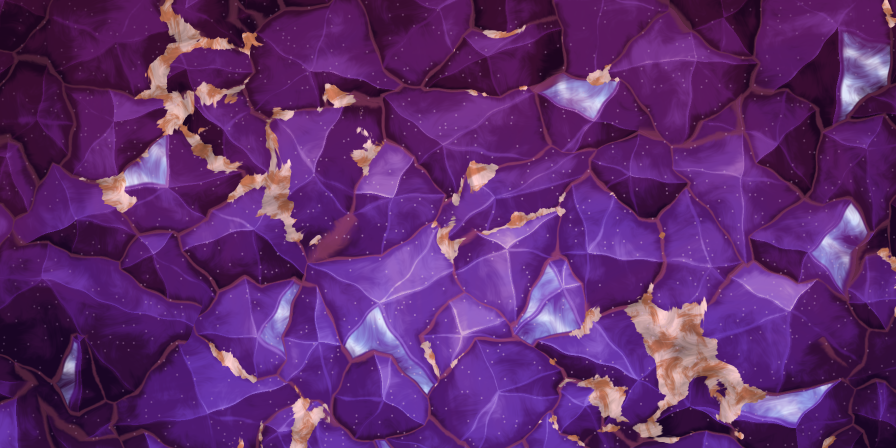
Write a Shadertoy shader that draws this texture.

```glsl
const float CRYSTAL_SIZE = 0.20;    // typical spacing, in canvas heights
const int   FACETS = 5;
const float HEIGHT_SPREAD = 0.55;   // larger: more uneven crystal sizes
const float SEAM_WIDTH = 0.05;
const float RIDGE_WIDTH = 0.035;
const float GLINT_SHARE = 0.05;
const vec2  LIGHT_CENTER = vec2(1.08, 0.38);
const vec2  LIGHT_DIR = vec2(-0.45, 0.89);
const mat2  TURN = mat2(0.86, 0.51, -0.51, 0.86);

const vec3 SHADOW = vec3(0.11, 0.02, 0.13);
const vec3 DEEP   = vec3(0.21, 0.05, 0.20);
const vec3 PLUM   = vec3(0.33, 0.10, 0.40);
const vec3 VIOLET = vec3(0.44, 0.21, 0.60);
const vec3 LILAC  = vec3(0.60, 0.40, 0.74);
const vec3 PALE   = vec3(0.82, 0.67, 0.82);
const vec3 ROSE   = vec3(0.58, 0.26, 0.39);
const vec3 OCHRE  = vec3(0.80, 0.48, 0.33);
const vec3 CREAM  = vec3(0.95, 0.79, 0.76);
const vec3 ICE    = vec3(0.62, 0.72, 0.95);

struct Crystal { float height, seam, ridge, facetRand, rand; vec2 normal; };

vec3 hash3(vec2 p) {
    vec3 q = fract(vec3(p.xyx) * vec3(0.1031, 0.1030, 0.0973));
    q += dot(q, q.yxz + 33.33);
    return fract((q.xxy + q.yzz) * q.zyx);
}

// Layered, folded sines: cloudy marks about zero
float mottle(vec2 p) {
    float sum = 0.0, amp = 0.5;
    for (int i = 0; i < 5; i++) {
        p = TURN * p * 1.9 + 1.3;
        p += 0.7 * sin(p.yx);
        sum += amp * sin(p.x) * sin(p.y + 0.8);
        amp *= 0.65;
    }
    return sum;
}

// Cellular specks: one small dot in some of the cells
float specks(vec2 p) {
    vec3 r = hash3(floor(p) + 71.0);
    float d = length(fract(p) - 0.25 - 0.5 * r.xy);
    return smoothstep(0.22, 0.08, d) * step(0.88, r.z);
}

// Highest of many skewed pyramids, with its facet and borders
Crystal crystals(vec2 q) {
    Crystal best = Crystal(-9.0, 0.0, 0.0, 0.0, 0.0, vec2(0.0));
    float second = -9.0;
    for (int j = -2; j <= 2; j++)
    for (int i = -2; i <= 2; i++) {
        vec2 cell = floor(q) + vec2(i, j);
        vec3 r = hash3(cell + 19.0);
        vec2 d = q - cell - 0.15 - 0.7 * r.xy;
        if (dot(d, d) > 3.0) continue;
        float top = -9.0, next = -9.0, facetRand = 0.0;
        vec2 normal = vec2(0.0);
        for (int k = 0; k < FACETS; k++) {
            vec3 f = hash3(cell * 3.7 + float(k) * 17.3 + 5.0);
            float angle = 6.2832 * (r.z + (float(k) + 0.6 * f.x) / float(FACETS));
            vec2 n = vec2(cos(angle), sin(angle));
            float slope = dot(d, n) * mix(0.7, 1.7, f.y);
            if (slope > top) {
                next = top; top = slope; normal = n; facetRand = f.z;
            } else next = max(next, slope);
        }
        float h = HEIGHT_SPREAD * fract(r.z * 7.3 + r.x) - top;
        if (h > best.height) {
            second = best.height;
            best = Crystal(h, 0.0, top - next, facetRand, r.y, normal);
        } else second = max(second, h);
    }
    best.seam = best.height - second;
    return best;
}

vec3 ramp(float t) {
    vec3 c = mix(SHADOW, DEEP, smoothstep(0.0, 0.17, t));
    c = mix(c, PLUM, smoothstep(0.20, 0.40, t));
    c = mix(c, VIOLET, smoothstep(0.44, 0.66, t));
    c = mix(c, LILAC, smoothstep(0.68, 0.88, t));
    return mix(c, PALE, smoothstep(0.90, 1.10, t));
}

vec3 geode(vec2 p) {
    vec2 q = TURN * p / CRYSTAL_SIZE;
    q += 0.035 * sin(q.yx * 4.3) + 0.012 * sin(q.yx * 17.0);
    Crystal c = crystals(q);
    float cloud = mottle(p * 4.0);
    float fine = mottle(p * 17.0 + 8.0);

    // Facet shading under a broad pool of light
    vec2 away = (p - LIGHT_CENTER) * vec2(1.1, 1.6);
    float light = exp(-dot(away, away));
    float tone = 0.19 + 0.48 * light + 0.34 * (c.facetRand - 0.5)
        + 0.14 * (c.rand - 0.5) + 0.11 * dot(c.normal, LIGHT_DIR)
        + 0.18 * c.height + 0.14 * cloud + 0.11 * fine;
    tone += 0.13 * smoothstep(RIDGE_WIDTH, 0.0, c.ridge) * (0.4 + light);
    tone -= 0.12 * smoothstep(0.25, 0.03, c.seam);
    vec3 color = ramp(tone);

    // Warmer above, bluer below
    color *= mix(vec3(0.92, 0.97, 1.12), vec3(1.08, 0.96, 0.93), smoothstep(0.0, 1.0, p.y + 0.3 * cloud));

    // Rusty seams
    float seam = smoothstep(SEAM_WIDTH, 0.01, c.seam + 0.03 * fine);
    color = mix(color, ROSE * (0.55 + 0.6 * light), 0.65 * seam);

    // Mirror-like facets with streaked reflections
    float glint = step(1.0 - GLINT_SHARE, c.facetRand) * smoothstep(0.03, 0.07, min(c.seam, c.ridge));
    float streak = 0.5 + 0.5 * sin(dot(p, vec2(34.0, 58.0)) + 3.0 * cloud);
    color = mix(color, mix(ICE, vec3(0.9, 0.93, 1.0), streak * streak),
        glint * clamp(0.35 + 0.4 * streak + 0.5 * fine, 0.0, 0.95));

    // Mineral crumbs gathered along the seams
    float upperLeft = exp(-8.0 * dot(p - vec2(0.4, 0.78), p - vec2(0.4, 0.78)));
    vec2 below = (p - vec2(1.15, 0.25)) * vec2(1.3, 3.2);
    float region = max(upperLeft, exp(-dot(below, below)));
    float patches = mottle(p * 3.1 + 4.0) + 0.6 * region - 0.55;
    float crumb = smoothstep(0.0, 0.05, patches + 0.22 * fine - 1.3 * c.seam + 0.06);
    vec3 mineral = mix(OCHRE, CREAM, smoothstep(-0.35, 0.45, mottle(p * 29.0) + 0.3 * light));
    color = mix(color, mineral * (0.85 + 0.3 * fine), 0.9 * crumb);

    return mix(color, PALE, 0.5 * specks(p * 75.0) * (0.25 + light));
}

void mainImage(out vec4 fragColor, in vec2 fragCoord) {
    vec3 sum = vec3(0.0);
    for (int s = 0; s < 4; s++) {
        vec2 offset = vec2(s % 2, s / 2) * 0.5 - 0.25;
        sum += geode((fragCoord + offset) / iResolution.y);
    }
    fragColor = vec4(clamp(sum * 0.25, 0.0, 1.0), 1.0);
}
```
